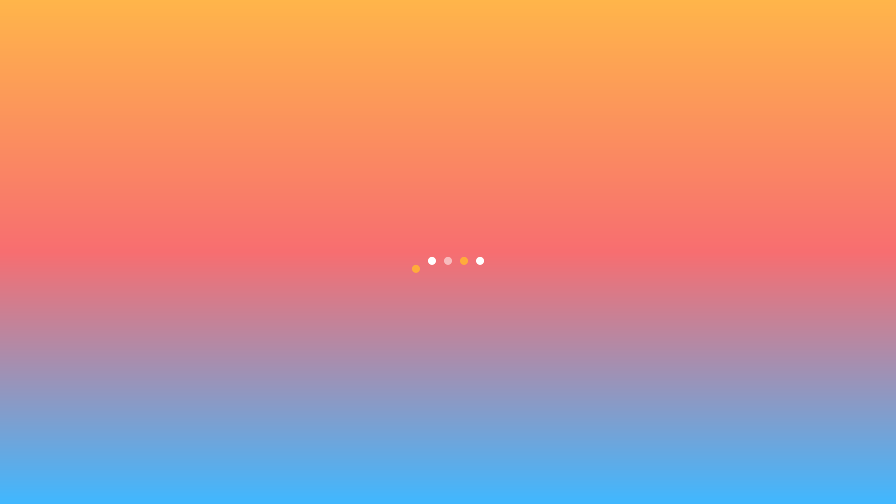
A Shadertoy shader for this background:

```glsl
// Sunset gradient from orange through coral to sky blue, with a row of five loading dots.

// Vertical three-stop gradient, h runs from 0 at the bottom to 1 at the top
vec3 sunsetGradient(float h) {
    vec3 sky = vec3(0.25, 0.72, 1.0);
    vec3 coral = vec3(0.97, 0.43, 0.44);
    vec3 orange = vec3(1.0, 0.71, 0.29);
    return h < 0.5 ? mix(sky, coral, h * 2.0) : mix(coral, orange, h * 2.0 - 1.0);
}

void mainImage(out vec4 fragColor, in vec2 fragCoord) {
    // Centred coordinates, one unit is the canvas height
    vec2 p = (fragCoord - 0.5 * iResolution.xy) / iResolution.y;
    float pixel = 1.0 / iResolution.y;
    vec3 color = sunsetGradient(p.y + 0.5);

    // Dots cycle through orange, white and translucent white; the first hangs lower
    for (int i = 0; i < 5; i++) {
        vec2 center = vec2(float(i - 2) * 0.0318, i == 0 ? -0.0334 : -0.0176);
        float dist = length(p - center) - 0.0079;
        float coverage = 1.0 - smoothstep(-0.5 * pixel, 0.5 * pixel, dist);
        vec3 dotColor = i % 3 == 0 ? vec3(1.0, 0.67, 0.23) : vec3(1.0);
        float opacity = i % 3 == 2 ? 0.52 : 1.0;
        color = mix(color, dotColor, coverage * opacity);
    }

    fragColor = vec4(color, 1.0);
}
```
